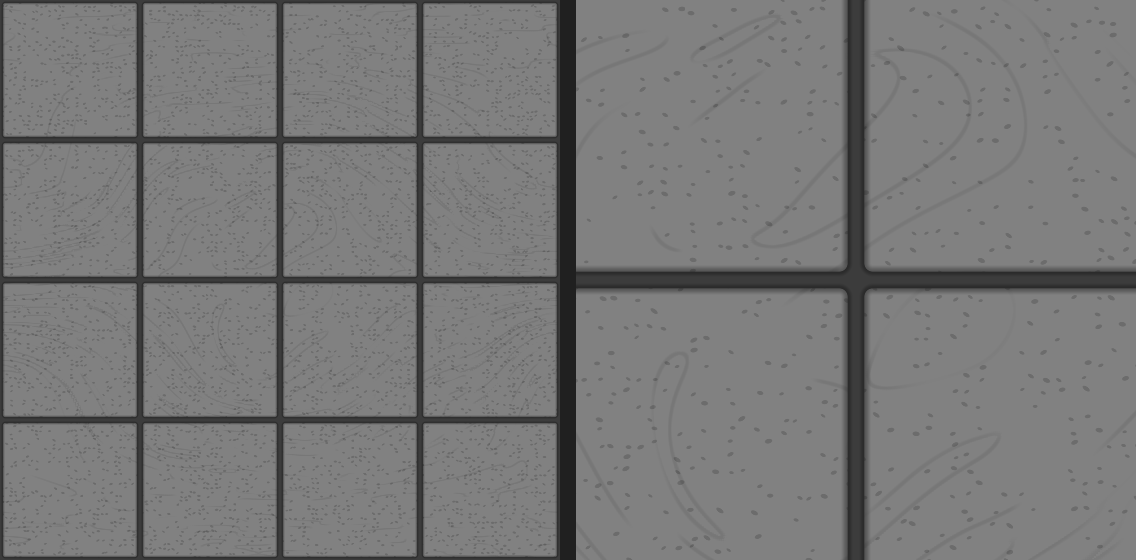
Left, the full canvas; right, a detail of the centre.
Write a Shadertoy shader that draws this pattern.

```glsl
// Four by four grey square tiles with dark grooves, fine specks and a swirling etched grain.

const float TAU = 6.2831853;

// Integer hash of a lattice point, wrapped to the given period
float hash(vec2 cell, vec2 period, uint seed) {
    uvec2 k = uvec2(mod(cell, period));
    uint h = k.x * 1597334677u ^ k.y * 3812015801u ^ seed * 2654435769u;
    h = (h ^ (h >> 16)) * 2246822519u;
    h = (h ^ (h >> 13)) * 3266489917u;
    return float((h ^ (h >> 16)) >> 8) / 16777216.0;
}

// Value noise that repeats over the unit square
float noise(vec2 uv, vec2 period, uint seed) {
    vec2 p = uv * period, i = floor(p), f = fract(p);
    f = f * f * (3.0 - 2.0 * f);
    vec2 e = vec2(1, 0);
    return mix(mix(hash(i, period, seed), hash(i + e.xy, period, seed), f.x),
               mix(hash(i + e.yx, period, seed), hash(i + e.xx, period, seed), f.x), f.y);
}

float roundedBox(vec2 p, float halfSize, float radius) {
    vec2 q = abs(p) - halfSize + radius;
    return length(max(q, 0.0)) + min(max(q.x, q.y), 0.0) - radius;
}

// Bends level lines around the centre, leaving them straight at top and bottom
vec2 swirl(vec2 uv) {
    float strength = 0.5 - 0.5 * cos(TAU * uv.y);
    vec2 wobble = vec2(noise(uv, vec2(6), 1u), noise(uv, vec2(7, 6), 2u)) - 0.5;
    float arch = -0.24 * cos(TAU * uv.x) * sin(TAU * uv.y);
    return uv + strength * (vec2(0.0, arch) + vec2(0.16, 0.13) * wobble);
}

// Thin broken contours of a stretched noise
float grainLines(vec2 uv) {
    vec2 q = swirl(uv);
    float n = noise(q, vec2(13, 84), 3u);
    float dist = abs(n - 0.5) / (fwidth(n) * iResolution.y + 1e-5);
    float line = 1.0 - smoothstep(0.0003, 0.0003 + max(0.0012, 1.0 / iResolution.y), dist);
    return line * smoothstep(0.4, 0.65, noise(q, vec2(28, 70), 4u));
}

// Small flat flecks at jittered places
float specks(vec2 uv) {
    vec2 grid = vec2(128), cell = floor(uv * grid);
    vec2 jitter = vec2(hash(cell, grid, 5u), hash(cell, grid, 6u)) - 0.5;
    vec2 offset = (fract(uv * grid) - 0.5 - 0.5 * jitter) / grid;
    offset.y += offset.x * (hash(cell, grid, 7u) - 0.5);
    float radius = mix(0.0005, 0.0011, hash(cell, grid, 8u));
    float dist = length(offset * vec2(0.65, 1.0));
    float dot_ = 1.0 - smoothstep(radius, radius + 1.0 / iResolution.y, dist);
    return dot_ * step(hash(cell, grid, 9u), 0.3);
}

void mainImage(out vec4 fragColor, in vec2 fragCoord) {
    vec2 uv = fragCoord / iResolution.xy;
    float pixel = 4.0 / iResolution.y;
    float edge = roundedBox(fract(uv * 4.0) - 0.5, 0.48, 0.02);

    // Face with grain, specks and a soft darkened rim
    float face = 0.507 - 0.04 * grainLines(uv) - 0.085 * specks(uv);
    face *= mix(1.0, 0.66, smoothstep(-0.018, 0.0, edge));

    // Groove, shaded where it meets the tile
    float groove = mix(0.17, 0.235, smoothstep(0.002, 0.014, edge));

    float grey = mix(face, groove, smoothstep(-0.5 * pixel, 0.5 * pixel, edge));
    fragColor = vec4(vec3(grey), 1.0);
}
```
